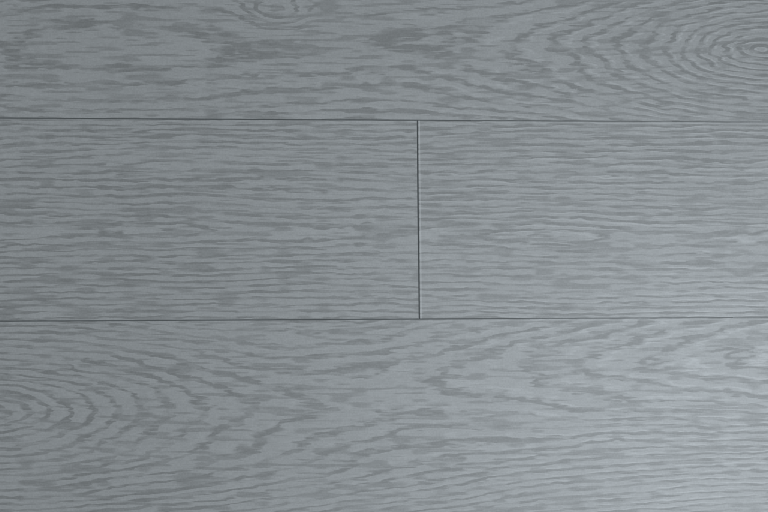
Write a Shadertoy shader that draws this texture.

```glsl
const vec3 SHADOW = vec3(0.43, 0.45, 0.46);
const vec3 LIGHT = vec3(0.69, 0.72, 0.74);
const vec3 SEAM_COLOR = vec3(0.22, 0.24, 0.25);
const float ROW_HEIGHT = 0.389;
const float ROW_START = 0.3765;
const float ROW_TAPER = 0.026;
const float PLANK_LENGTH = 2.4;
const float JOINT_X = 0.817;
const float SEAM_WIDTH = 0.0004;
const float RING_FREQ = 80.0;
const float GRAIN_DEPTH = 0.31;
const float FLECK_DEPTH = 0.20;
const vec2 KNOT = vec2(0.545, 0.977);
const vec2 KNOT_SIZE = vec2(0.06, 0.028);
const vec2 GLOW_CENTER = vec2(1.45, 0.13);
const vec2 GLOW_SIZE = vec2(0.70, 0.55);

// Cathedral figure of each plank: center x, center y, reach, swell
const vec4 FIGURE[4] = vec4[4](
    vec4(-0.04, 0.20, 0.46, 0.145),
    vec4(0.34, 0.55, 0.09, 0.018),
    vec4(1.05, 0.54, 0.20, 0.022),
    vec4(1.49, 0.91, 0.42, 0.160));
// Rise of the figure axis along each plank
const vec4 AXIS_RISE = vec4(0.11, 0.0, 0.02, 0.0);

float hash(vec2 p) {
    vec3 q = fract(p.xyx * 0.1031);
    q += dot(q, q.yzx + 33.33);
    return fract((q.x + q.y) * q.z);
}

float noise(vec2 p) {
    vec2 i = floor(p), f = fract(p);
    f = f * f * (3.0 - 2.0 * f);
    return mix(mix(hash(i), hash(i + vec2(1, 0)), f.x),
               mix(hash(i + vec2(0, 1)), hash(i + vec2(1, 1)), f.x), f.y);
}

float fbm(vec2 p) {
    float sum = 0.0, amp = 0.5;
    for (int i = 0; i < 4; i++) {
        sum += amp * noise(p);
        p = p * 2.03 + 17.0;
        amp *= 0.5;
    }
    return sum;
}

// Growth ring count: nested arches that relax into straight grain
float ringPhase(vec2 p, vec2 seeded, vec4 figure, float rise) {
    vec2 d = p - figure.xy;
    d.y -= rise * smoothstep(0.4, 1.5, d.x);
    float arch = 1.0 - exp(-d.x * d.x / (figure.z * figure.z));
    arch *= 1.0 - 0.6 * smoothstep(0.8, 1.7, d.x);
    float phase = RING_FREQ * sqrt(d.y * d.y + figure.w * figure.w * arch);
    vec2 k = (p - KNOT) / KNOT_SIZE;
    phase += 3.0 * exp(-dot(k, k));
    return phase + 2.4 * noise(seeded * vec2(2.0, 6.0))
                 + 0.8 * noise(seeded * vec2(6.0, 24.0))
                 + 0.35 * noise(seeded * vec2(22.0, 110.0))
                 + 0.25 * noise(seeded * vec2(60.0, 260.0));
}

// Soft line once per ring
float ringLine(float phase, float width, float blur) {
    float d = abs(fract(phase) - 0.5);
    return 1.0 - smoothstep(width - blur, width + blur, d);
}

float seamLine(float d, float px) {
    return 1.0 - smoothstep(0.0, SEAM_WIDTH + px, abs(d));
}

void mainImage(out vec4 fragColor, in vec2 fragCoord) {
    float px = 1.0 / iResolution.y;
    vec2 p = fragCoord * px;

    // Rows taper slightly to the right
    float mid = ROW_START + 0.5 * ROW_HEIGHT;
    vec2 q = vec2(p.x + 0.01 * (p.y - mid),
                  mid + (p.y - mid) * (1.0 + ROW_TAPER * (p.x - 0.75)));

    // Plank layout, joints staggered by half a plank
    float rowPos = (q.y - ROW_START) / ROW_HEIGHT;
    float row = floor(rowPos);
    float halfLength = 0.5 * PLANK_LENGTH;
    float joint = mod(q.x - JOINT_X - halfLength * (row - 1.0), PLANK_LENGTH) - halfLength;
    float edge = (rowPos - floor(rowPos + 0.5)) * ROW_HEIGHT;
    int plank = row < 0.0 ? 0 : row > 0.0 ? 3 : q.x < JOINT_X ? 1 : 2;
    vec2 seeded = q + 7.3 * float(plank + 1);

    // Thin ring lines, broken up by pores
    float phase = ringPhase(q, seeded, FIGURE[plank], AXIS_RISE[plank]);
    float slope = length(vec2(dFdx(phase), dFdy(phase)));
    float density = clamp(slope / (px * RING_FREQ), 0.3, 1.0);
    float blur = 0.05 + 0.3 * RING_FREQ * px * density;
    float width = mix(0.12, 0.28, noise(seeded * vec2(12.0, 60.0))) * mix(0.5, 1.0, density);
    float pores = smoothstep(0.2, 0.6, noise(seeded * vec2(40.0, 260.0)));
    float presence = smoothstep(0.25, 0.5, fbm(seeded * vec2(8.0, 30.0)));
    float grain = ringLine(phase, width, blur) * mix(0.35, 1.0, pores) * mix(0.5, 1.0, presence);
    float sheen = ringLine(phase + 0.35, 0.08, blur) * pores * presence;
    // Short dark flecks scattered between the rings
    float flecks = smoothstep(0.55, 0.85, noise(seeded * vec2(26.0, 210.0) + vec2(0.0, 0.6 * phase)));

    // Light falling from the lower right
    vec2 g = (p - GLOW_CENTER) / GLOW_SIZE;
    float glow = exp(-dot(g, g));
    float tone = 0.27 + 0.14 * smoothstep(0.0, 1.1, p.x) + 0.46 * glow;
    tone -= 0.05 * smoothstep(0.7, 1.0, p.y);

    // Surface: grain, flecks, faint stain and fine fibres
    tone -= GRAIN_DEPTH * grain + FLECK_DEPTH * flecks * (1.0 - grain);
    tone += sheen * (0.03 + 0.13 * smoothstep(0.5, 1.4, p.x));
    tone += 0.06 * (fbm(seeded * vec2(4.0, 20.0)) - 0.47);
    tone += 0.08 * (noise(seeded * vec2(90.0, 420.0)) - 0.5);
    tone += 0.07 * (hash(floor(p * 342.0)) - 0.5);
    vec3 color = SHADOW + (LIGHT - SHADOW) * tone;

    // Bevel highlights and dark gaps
    float fade = smoothstep(0.6, 1.5, p.x);
    float bevel = max(seamLine(joint - 0.004, px), seamLine(edge + 0.004, px) * fade);
    float gap = max(seamLine(joint, px), seamLine(edge, px) * mix(0.8, 0.4, fade));
    color = mix(color, LIGHT, 0.4 * bevel);
    color = mix(color, SEAM_COLOR, 0.85 * gap);
    fragColor = vec4(clamp(color, 0.0, 1.0), 1.0);
}
```
